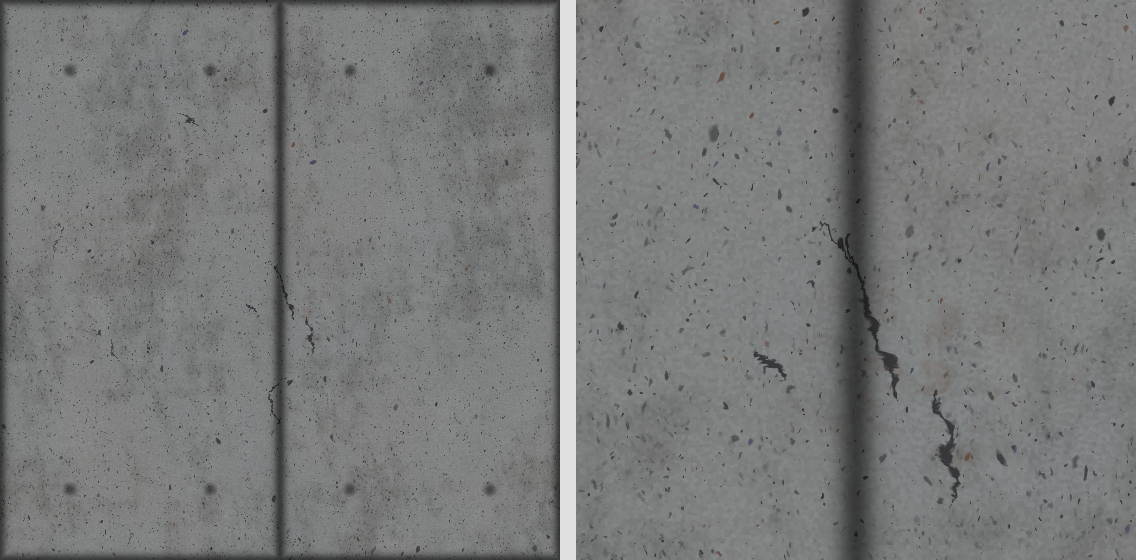
Left: the whole. Right: its middle third, enlarged.
Give the GLSL for this texture, as a three.js fragment shader.

```glsl
varying vec2 vUv;

#define PANELS vec2(2.0, 1.0)
#define SEAM_WIDTH 0.0105
#define SEAM_DEPTH 0.48
#define HOLE_RADIUS 0.017
#define HOLE_HEIGHT 0.374
#define PIT_DENSITY 0.2
#define GRAIN 0.045
#define CONCRETE vec3(0.503, 0.511, 0.509)
#define GRIME vec3(0.440, 0.445, 0.438)
#define PIT_DARK vec3(0.20, 0.20, 0.21)
#define RUST vec3(0.40, 0.29, 0.24)
#define VIOLET vec3(0.28, 0.26, 0.35)

vec2 hash2(vec2 p) {
  p = vec2(dot(p, vec2(127.1, 311.7)), dot(p, vec2(269.5, 183.3)));
  return fract(sin(p) * 43758.5);
}

// Cellular noise: xy = offset to the nearest point, zw = its random id
vec4 cell(vec2 p) {
  vec2 base = floor(p);
  vec4 nearest = vec4(9.0);
  for (int y = -1; y <= 1; y++) {
    for (int x = -1; x <= 1; x++) {
      vec2 id = base + vec2(float(x), float(y));
      vec2 offset = p - id - hash2(id);
      if (dot(offset, offset) < dot(nearest.xy, nearest.xy))
        nearest = vec4(offset, hash2(id + 41.3));
    }
  }
  return nearest;
}

// Layered, warped sines, roughly -1 to 1
float waves(vec2 p) {
  float sum = 0.0, gain = 0.5;
  for (int i = 0; i < 6; i++) {
    p = mat2(0.8, 0.6, -0.6, 0.8) * p * 1.7 + 1.9;
    sum += gain * sin(p.x + 1.4 * sin(p.y * 1.2));
    p += 0.5 * sin(p.yx);
    gain *= 0.64;
  }
  return sum;
}

// Tapered crack between two points
float crack(vec2 p, vec2 a, vec2 b, float width) {
  vec2 ab = b - a;
  float t = clamp(dot(p - a, ab) / dot(ab, ab), 0.0, 1.0);
  float w = width * (1.0 - 0.8 * abs(2.0 * t - 1.0)) * (0.65 + 0.35 * sin(t * 37.0));
  return 1.0 - smoothstep(0.4 * w, w + 0.0009, length(p - a - ab * t));
}

float spot(vec2 p, vec2 centre, float radius) {
  vec2 d = (p - centre) / radius;
  return exp(-dot(d, d));
}

void main() {
  vec2 p = vUv;
  vec2 rough = vec2(waves(p * 60.0), waves(p.yx * 60.0 + 7.0));

  // Thin broken grime, heavier at the upper right
  float streaks = waves(p * vec2(42.0, 22.0) + 4.0);
  float cloud = 0.65 * waves(p * vec2(8.0, 6.0) + 2.7) + 0.4 * streaks + 0.25 * rough.x;
  cloud += 0.45 * spot(p, vec2(0.86, 0.88), 0.2) + 0.4 * spot(p, vec2(0.31, 0.70), 0.14);
  cloud += 0.3 * spot(p, vec2(0.90, 0.60), 0.12) + 0.3 * spot(p, vec2(0.31, 0.38), 0.13);
  float grime = smoothstep(-0.25, 1.2, cloud);
  vec3 color = mix(CONCRETE, GRIME, grime);
  color += vec3(-0.004, 0.0, 0.004) * waves(p * 5.0 + 11.0);
  color += 0.012 * smoothstep(0.1, 0.9, waves(p * 11.0 + 23.0)) * (1.0 - grime);

  // Fine grain and ragged upright flecks
  color += GRAIN * (cell(p * 430.0).z - 0.5);
  vec4 fleck = cell((p + 0.0035 * rough) * vec2(290.0, 170.0));
  float fleckMask = step(fleck.z, 0.03 + 0.5 * grime);
  fleckMask *= 1.0 - smoothstep(0.1, 0.55, length(fleck.xy));
  color = mix(color, PIT_DARK, fleckMask * mix(0.1, 0.6, fleck.w * fleck.w));

  // Ragged air pits in three sizes, each turned and tinted at random
  float frequency = 30.0;
  for (int i = 0; i < 3; i++) {
    vec4 pit = cell((p + 0.0026 * rough) * frequency + 5.0 * float(i));
    float slant = 1.6 * (pit.w - 0.5);
    vec2 q = mat2(cos(slant), sin(slant), -sin(slant), cos(slant)) * pit.xy;
    float size = fract(pit.w * 7.3);
    float radius = mix(0.05, 0.18, size * size) * (1.0 + 0.15 * float(i));
    float mask = 1.0 - smoothstep(0.5 * radius, radius, length(q * vec2(1.4, 0.75)));
    mask *= step(pit.z, PIT_DENSITY + 0.06 * float(i));
    float tint = fract(pit.w * 13.7);
    vec3 pitColor = mix(PIT_DARK, RUST, step(0.9, tint));
    pitColor = mix(pitColor, VIOLET, step(tint, 0.12));
    color = mix(color, pitColor, mask * mix(0.45, 0.95, fract(pit.w * 3.1)));
    frequency *= 2.3;
  }

  // Cracks and the rust stain around the longest
  float stain = spot(p, vec2(0.535, 0.45), 0.06) * smoothstep(0.0, 0.8, rough.y);
  color = mix(color, RUST, 0.22 * stain);
  vec2 c = p + 0.0055 * rough;
  float cracks = crack(c, vec2(0.477, 0.535), vec2(0.498, 0.505), 0.0015);
  cracks = max(cracks, crack(c, vec2(0.492, 0.525), vec2(0.527, 0.427), 0.0040));
  cracks = max(cracks, crack(c, vec2(0.549, 0.438), vec2(0.557, 0.368), 0.0038));
  cracks = max(cracks, crack(c, vec2(0.505, 0.329), vec2(0.478, 0.288), 0.0015));
  cracks = max(cracks, crack(c, vec2(0.478, 0.288), vec2(0.500, 0.245), 0.0028));
  cracks = max(cracks, crack(c, vec2(0.440, 0.457), vec2(0.456, 0.437), 0.0050));
  cracks = max(cracks, crack(c, vec2(0.313, 0.796), vec2(0.362, 0.776), 0.0022));
  cracks = max(cracks, 0.7 * crack(c, vec2(0.111, 0.603), vec2(0.096, 0.535), 0.0012));
  cracks = max(cracks, 0.8 * crack(c, vec2(0.196, 0.395), vec2(0.208, 0.355), 0.0025));
  color = mix(color, PIT_DARK * 0.85, 0.85 * cracks);

  // Tie holes, two across each panel, mirrored top and bottom
  float columns = 2.0 * PANELS.x;
  vec2 hole = vec2((fract(p.x * columns) - 0.5) / columns, abs(p.y - 0.5) - HOLE_HEIGHT);
  float holeMask = 1.0 - smoothstep(0.1, 1.0, length(hole + 0.001 * rough) / HOLE_RADIUS);
  color *= 1.0 - 0.44 * holeMask;

  // Soft shadow in the panel seams
  vec2 local = fract(p * PANELS);
  vec2 edge = min(local, 1.0 - local) / PANELS;
  float seam = min(edge.x, edge.y);
  color *= 1.0 - SEAM_DEPTH * exp(-pow(seam / SEAM_WIDTH, 2.0)) - 0.07 * exp(-seam / 0.015);

  gl_FragColor = vec4(clamp(color, 0.0, 1.0), 1.0);
}
```
